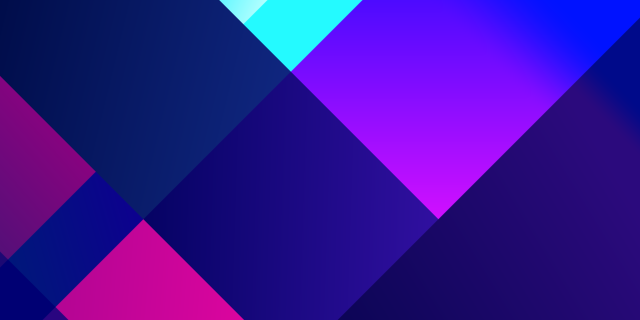
This background is drawn by a Shadertoy shader. Its source:

```glsl
// Overlapping diagonal panels in navy, indigo, violet, cyan and pink.
// Two families of 45 degree lines cut the canvas into cells; each cell
// holds a soft linear gradient, and cells are joined with smooth edges.

// Rising cuts: constant x - y. Values are in canvas heights.
#define RISE_A 0.836
#define RISE_B 1.133
#define RISE_C 2.055
// Falling cuts: constant x + y
#define FALL_A 0.214
#define FALL_B 0.763
#define FALL_C 1.685
#define EDGE_PIXELS 1.0

// Linear gradient between two colours along the segment start-end
vec3 ramp(vec2 p, vec2 start, vec2 end, vec3 first, vec3 last) {
    vec2 axis = end - start;
    float t = dot(p - start, axis) / dot(axis, axis);
    return mix(first, last, clamp(t, 0.0, 1.0));
}

// Antialiased step across a diagonal cut
float cut(float coordinate, float position) {
    float halfWidth = EDGE_PIXELS / iResolution.y;
    return smoothstep(-halfWidth, halfWidth, coordinate - position);
}

// Pick one of three colours along the rising direction
vec3 panels(vec3 a, vec3 b, vec3 c, float afterA, float afterB) {
    return mix(mix(a, b, afterA), c, afterB);
}

void mainImage(out vec4 fragColor, in vec2 fragCoord) {
    vec2 p = fragCoord / iResolution.y;
    float across = p.x - p.y + 1.0;
    float along = p.x + p.y;

    float afterA = cut(across, RISE_A);
    float afterB = cut(across, RISE_B);
    float afterC = cut(across, RISE_C);

    // Lower left corner
    vec3 corner = panels(vec3(0.11, 0.03, 0.45), vec3(0.0, 0.0, 0.45),
                         vec3(0.16, 0.02, 0.50), afterA, afterB);

    // Plum, blue and pink strip
    vec3 plum = ramp(p, vec2(0.0, 0.2), vec2(0.3, 0.46),
                     vec3(0.33, 0.06, 0.47), vec3(0.53, 0.01, 0.50));
    vec3 blue = ramp(p, vec2(0.03, 0.19), vec2(0.45, 0.31),
                     vec3(0.0, 0.09, 0.48), vec3(0.05, 0.0, 0.56));
    vec3 pink = ramp(p, vec2(0.2, 0.05), vec2(0.76, 0.0),
                     vec3(0.71, 0.02, 0.58), vec3(0.86, 0.02, 0.62));
    vec3 strip = panels(plum, blue, pink, afterA, afterB);

    // Broad navy and indigo panels
    vec3 navy = ramp(p, vec2(0.0, 1.0), vec2(0.91, 0.78),
                     vec3(0.0, 0.05, 0.29), vec3(0.06, 0.15, 0.50));
    vec3 indigo = ramp(p, vec2(0.45, 0.33), vec2(1.37, 0.30),
                       vec3(0.02, 0.01, 0.39), vec3(0.19, 0.06, 0.63));
    vec3 middle = mix(navy, indigo, afterB);

    // Bright cyan tip and violet panel with a blue glow at the top right
    vec3 ice = ramp(p, vec2(0.70, 1.0), vec2(0.81, 0.95),
                    vec3(0.42, 0.97, 1.0), vec3(0.70, 1.0, 1.0));
    vec3 cyan = vec3(0.14, 0.98, 1.0);
    vec3 violet = ramp(p, vec2(1.3, 0.315), vec2(1.3, 1.0),
                       vec3(0.82, 0.06, 1.0), vec3(0.30, 0.04, 1.0));
    violet = mix(violet, vec3(0.0, 0.07, 1.0), smoothstep(2.33, 2.75, along));
    vec3 bright = panels(ice, cyan, violet, afterA, afterB);

    // Dark panel covering the lower right, bluer at its upper end
    vec3 shade = ramp(p, vec2(1.08, 0.0), vec2(1.9, 0.5),
                      vec3(0.05, 0.02, 0.34), vec3(0.17, 0.04, 0.49));
    shade = mix(shade, vec3(0.0, 0.04, 0.54), smoothstep(2.50, 2.67, along));

    // Join the cells
    vec3 color = mix(corner, strip, cut(along, FALL_A));
    color = mix(color, middle, cut(along, FALL_B));
    color = mix(color, bright, cut(along, FALL_C));
    color = mix(color, shade, afterC);
    fragColor = vec4(color, 1.0);
}
```
